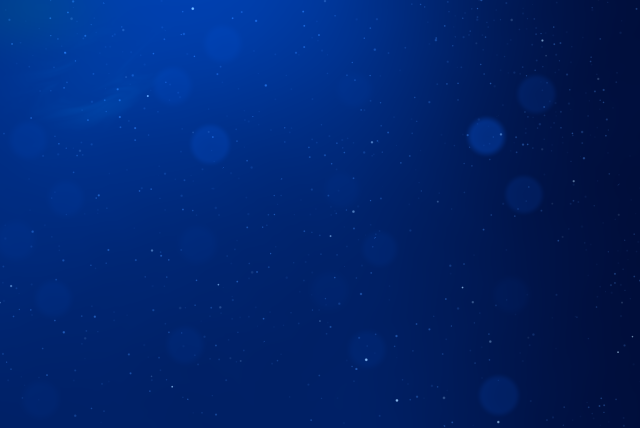
This background is drawn by a Shadertoy shader. Its source:

```glsl
// Deep blue underwater glow with soft bokeh discs and fine drifting specks.
#define BASE_BLUE 0.395
#define GLOW_GAIN 0.27
#define SIDE_SHADE 0.165
#define DISC_COUNT 20
#define DISC_RADIUS 0.046
#define DISC_TINT vec3(0.008, 0.085, 0.19)
#define WISP_TINT vec3(0.0, 0.07, 0.08)
#define DUST_TINT vec3(0.13, 0.22, 0.30)
#define SPARK_TINT vec3(0.55, 0.62, 0.56)

vec3 hash3(vec2 p) {
    vec3 q = fract(vec3(p.xyx) * vec3(0.1031, 0.1030, 0.0973));
    q += dot(q, q.yxz + 33.33);
    return fract((q.xxy + q.yzz) * q.zyx);
}

// Smooth irregular field in about -1..1, made of warped sines.
float layeredSines(vec2 p) {
    float sum = 0.0, amp = 0.5;
    for (int i = 0; i < 4; i++) {
        p += 0.6 * sin(p.yx * 1.3 + float(i) * 2.1);
        sum += amp * sin(p.x) * cos(p.y);
        p = mat2(1.5, 1.1, -1.1, 1.5) * p;
        amp *= 0.55;
    }
    return sum;
}

// Blue level of the water: glow from above, darkness to the right.
float waterLevel(vec2 uv) {
    vec2 g = (uv - vec2(0.34, 1.06)) / vec2(0.36, 0.44);
    float level = BASE_BLUE + GLOW_GAIN * exp(-dot(g, g));
    level += 0.085 * (1.0 - smoothstep(0.0, 0.5, uv.x)) * smoothstep(-0.1, 0.6, uv.y);
    return level - SIDE_SHADE * smoothstep(0.5, 1.02, uv.x + 0.05 * (uv.y - 0.5));
}

// Faint out-of-focus discs spread by a low-discrepancy sequence.
float bokeh(vec2 p, float aspect) {
    float light = 0.0;
    for (int i = 0; i < DISC_COUNT; i++) {
        float n = float(i);
        vec2 center = fract(vec2(0.7549, 0.5698) * n + vec2(0.76, 0.74));
        center = vec2(center.x * aspect, mix(0.06, 0.9, center.y));
        vec3 rnd = hash3(vec2(n + 3.0, 17.0));
        float d = length(p - center) / (DISC_RADIUS * mix(0.93, 1.07, rnd.x));
        float focus = mix(0.55, 0.8, rnd.y);
        float body = (1.0 - smoothstep(focus, 1.15, d)) * (0.88 + 0.12 * min(d, 1.0));
        float strength = n < 0.5 ? 1.0 : 0.12 + 0.5 * rnd.y * rnd.y;
        light += body * strength;
    }
    return light;
}

// One speck per cell, kept inside it so no neighbour search is needed.
float specks(vec2 p, float cell, float share, float radius, float pixel) {
    vec2 id = floor(p / cell);
    vec3 rnd = hash3(id + cell * 900.0);
    vec3 look = hash3(id + 71.0);
    vec2 d = p - (id + mix(vec2(0.1), vec2(0.9), rnd.xy)) * cell;
    float r = radius * mix(0.6, 1.2, look.x);
    float spot = 1.0 - smoothstep(r - 0.8 * pixel, r + 0.8 * pixel, length(d));
    return spot * step(rnd.z, share) * mix(0.12, 1.0, look.z * look.z);
}

void mainImage(out vec4 fragColor, in vec2 fragCoord) {
    vec2 uv = fragCoord / iResolution.xy;
    float pixel = 1.0 / iResolution.y;
    float aspect = iResolution.x * pixel;
    vec2 p = fragCoord * pixel;

    // Water, slightly mottled
    float level = waterLevel(uv) + 0.008 * layeredSines(p * 9.0);
    vec3 color = vec3(0.0, 0.43 * level - 0.045, level);

    // Pale wisps rising to the right in the upper left
    vec2 w = mat2(0.9, -0.43, 0.43, 0.9) * (p - vec2(0.21, 0.79));
    float wisp = smoothstep(-0.1, 0.7, layeredSines(w * vec2(12.0, 32.0) + 1.2));
    vec2 fade = w / vec2(0.13, 0.09);
    color += WISP_TINT * exp(-dot(fade, fade)) * (0.2 + 0.8 * wisp);
    vec2 corner = (p - vec2(0.06, 0.98)) / vec2(0.16, 0.09);
    color += vec3(0.0, 0.045, -0.03) * exp(-dot(corner, corner));

    color += DISC_TINT * bokeh(p, aspect);

    // Dust gathers in loose clusters; sparks are rare and bright
    float cluster = smoothstep(-0.1, 0.6, layeredSines(p * 6.0 + 4.0));
    cluster *= mix(0.5, 1.0, smoothstep(0.3, 0.65, uv.x));
    float dust = specks(p, 0.021, 0.06 + 0.45 * cluster, 0.0016, pixel);
    dust += specks(p + 0.37, 0.041, 0.22 + 0.3 * cluster, 0.0022, pixel);
    color += DUST_TINT * dust;
    color += SPARK_TINT * specks(p + 0.11, 0.083, 0.2 + 0.4 * cluster, 0.0024, pixel);

    fragColor = vec4(clamp(color, 0.0, 1.0), 1.0);
}
```
